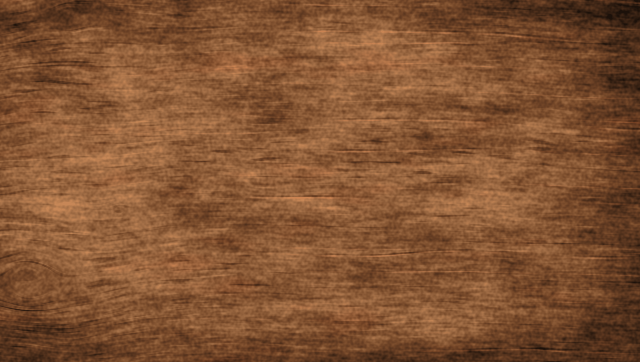
A Shadertoy shader for this texture:

```glsl
// Weathered brown wood board with horizontal grain, fine cracks, knots and darkened edges.

vec2 hash2(vec2 p) {
    vec3 q = fract(p.xyx * vec3(0.1031, 0.1030, 0.0973));
    q += dot(q, q.yzx + 33.33);
    return fract((q.xx + q.yz) * q.zy);
}

float cornerSlope(vec2 cell, vec2 offset) {
    float angle = 6.2832 * hash2(cell).x;
    return dot(vec2(cos(angle), sin(angle)), offset);
}

float gradNoise(vec2 p) {
    vec2 i = floor(p), f = p - i;
    vec2 u = f * f * f * (f * (f * 6.0 - 15.0) + 10.0);
    vec2 e = vec2(1.0, 0.0);
    return mix(mix(cornerSlope(i, f), cornerSlope(i + e, f - e), u.x),
               mix(cornerSlope(i + e.yx, f - e.yx), cornerSlope(i + 1.0, f - 1.0), u.x), u.y);
}

float fbm(vec2 p) {
    float sum = 0.0, amp = 1.0;
    for (int i = 0; i < 4; i++) {
        sum += amp * gradNoise(p);
        p = mat2(1.62, 1.2, -1.2, 1.62) * p + 17.3;
        amp *= 0.58;
    }
    return sum;
}

// Broken, gently wavering lines, one per jittered row
float seams(vec2 p, float rows, float width) {
    float row = floor(p.y * rows);
    vec2 rnd = hash2(vec2(row, rows));
    float waver = 0.12 * gradNoise(vec2(p.x * 3.0, row + 0.5));
    float dist = abs(fract(p.y * rows) - 0.5 - 0.6 * (rnd.x - 0.5) - waver) / rows;
    float along = smoothstep(0.0, 0.35, gradNoise(vec2(p.x * 1.5 + rnd.y * 40.0, row * 1.7 + 0.4)));
    along *= 0.55 + 1.2 * gradNoise(vec2(p.x * 17.0, row + 0.3));
    return clamp(along, 0.0, 1.0) * (1.0 - smoothstep(width * 0.2, width, dist));
}

// Bends the grain around a knot; the dark heart is added to core
float knotBend(vec2 p, vec2 centre, float radius, inout float core) {
    vec2 d = (p - centre) * vec2(0.75, 1.0);
    float r2 = dot(d, d) / (radius * radius);
    core += exp(-r2 * 2.5);
    return -d.y * exp(-r2 * 0.12) / (r2 + 0.6);
}

void mainImage(out vec4 fragColor, in vec2 fragCoord) {
    vec2 uv = fragCoord / iResolution.xy;
    vec2 p = fragCoord / iResolution.y;
    vec2 turned = mat2(0.8, 0.6, -0.6, 0.8) * p;
    float leftSide = 1.0 - smoothstep(0.1, 0.8, p.x);

    // Grain flow: slight bow, loose swirls on the left, knots
    float core = 0.0;
    vec2 g = p;
    g.y += 0.03 * (p.x - 1.0) * (p.x - 1.0) * (0.4 + p.y);
    g.y += (0.010 + 0.05 * leftSide) * gradNoise(p * vec2(2.2, 3.0) + 4.0);
    g.y += 0.006 * leftSide * gradNoise(p * vec2(8.0, 12.0) + 40.0);
    g.y += knotBend(p, vec2(0.08, 0.22), 0.055, core);
    g.y += knotBend(p, vec2(0.33, 0.42), 0.014, core);
    g.y += knotBend(p, vec2(0.19, 0.95), 0.024, core);

    // Broad stains, worn patches and mottling
    float tone = 0.548 + 0.11 * fbm(p * vec2(2.6, 4.5) + 9.0);
    tone += 0.10 * fbm(p * vec2(7.0, 15.0) + 31.0);
    tone += 0.05 * exp(-9.0 * dot(p - vec2(0.28, 0.5), p - vec2(0.28, 0.5)));
    tone -= 0.09 * exp(-dot((p - vec2(0.74, 0.67)) * vec2(12.0, 22.0), (p - vec2(0.74, 0.67)) * vec2(12.0, 22.0)));

    // Cross-grain figure towards the top left
    tone += 0.12 * gradNoise(turned * vec2(14.0, 5.0)) * smoothstep(0.5, 1.0, uv.y) * (1.0 - 0.7 * uv.x);

    // Streaks from wide bands down to single fibres
    tone += 0.09 * gradNoise(g * vec2(1.4, 19.0));
    tone += 0.09 * gradNoise(g * vec2(5.0, 57.0) + 7.3);
    tone += 0.09 * gradNoise(g * vec2(15.0, 103.0) + vec2(0.0, p.x * 3.0));
    tone += 0.08 * gradNoise(g * vec2(33.0, 137.0) + vec2(51.0, p.x * 5.0));

    // Rough pores
    tone += 0.10 * gradNoise(turned * 117.0) + 0.09 * gradNoise(turned.yx * 59.0 + 13.0);

    // Short splits, strongest in the swirling grain, and pale raised fibres
    float splitArea = max(leftSide * 0.7, smoothstep(-0.1, 0.4, gradNoise(p * vec2(3.0, 6.0) + 60.0)));
    float split = smoothstep(0.22, 0.48, -gradNoise(g * vec2(9.0, 88.0) + 23.0));
    tone -= split * (0.03 + 0.12 * splitArea);
    tone += 0.07 * smoothstep(0.25, 0.5, gradNoise(g * vec2(8.0, 95.0) + 71.0));

    // Sparse dark seams and thin pale orange lines
    float dark = max(seams(g, 8.0, 0.0038), 0.7 * seams(g + 5.0, 23.0, 0.0032));
    float lip = max(seams(g + vec2(0.03, 0.005), 8.0, 0.0036), 0.8 * seams(g + vec2(3.0, 8.0), 21.0, 0.003));
    lip *= smoothstep(0.2, 0.9, p.x);
    tone += 0.15 * lip - 0.16 * dark - 0.07 * min(core, 1.0);

    // Smoky darkening at the edges, heaviest in the corners
    float edge = length(uv - vec2(0.45, 0.52)) + 0.07 * fbm(p * 4.0 + 77.0);
    tone -= 0.25 * smoothstep(0.35, 0.78, edge);
    tone -= 0.07 * smoothstep(0.88, 1.0, uv.x) + 0.05 * (1.0 - smoothstep(0.0, 0.12, uv.y));
    tone = clamp(tone, 0.11, 0.78);

    // Dark umber through tan, with faint reddish stains
    vec3 wood = tone * vec3(1.0, 0.60 + 0.08 * smoothstep(0.38, 0.66, tone),
                            0.345 + 0.09 * smoothstep(0.42, 0.66, tone));
    float red = smoothstep(0.15, 0.65, fbm(g * vec2(2.5, 9.0) + 90.0)) * 0.4 + lip * 0.5;
    wood *= mix(vec3(1.0), vec3(1.04, 0.92, 0.86), red);
    fragColor = vec4(wood, 1.0);
}
```
